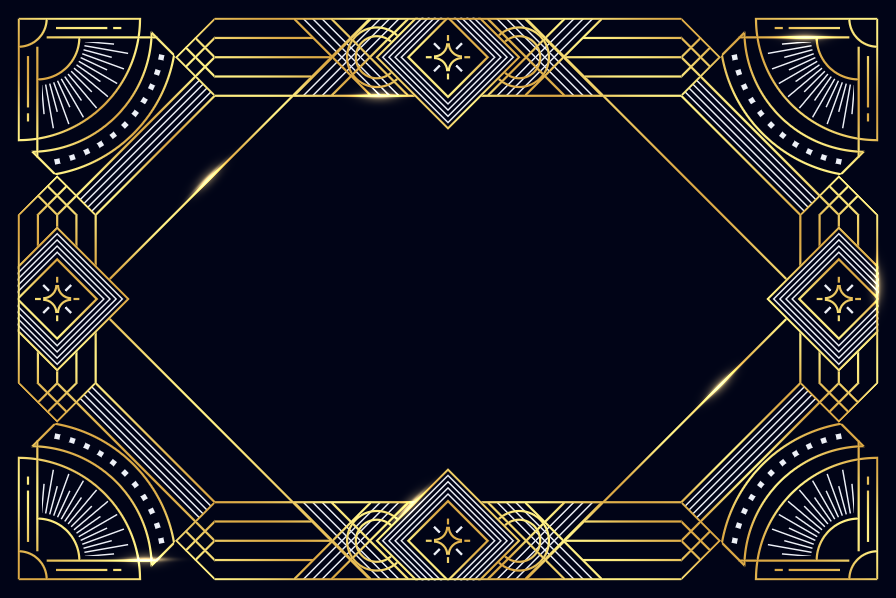
Write a Shadertoy shader that draws this background.

```glsl
// Art deco frame in gold and white line work on midnight blue.
// One quadrant is folded about its corner diagonal, so each ornament is
// written once with line distances; gleams are added unfolded on top.

const vec2  CANVAS    = vec2(768.0, 512.0);   // design units
const vec3  NIGHT     = vec3(0.003, 0.016, 0.09);
const vec3  GOLD_DEEP = vec3(0.86, 0.66, 0.27);
const vec3  GOLD_PALE = vec3(1.0, 0.94, 0.52);
const vec3  WHITE     = vec3(0.93, 0.94, 0.97);
const vec3  GLEAM     = vec3(1.0, 0.85, 0.5);
const float GOLD_W    = 0.95;                 // half widths of the lines
const float WHITE_W   = 0.62;
const float MARGIN    = 16.0;                 // outer frame line
const float AXIS      = 49.0;                 // middle of the border
const float PITCH     = 16.5;                 // spacing of border lines
const float BEND      = 184.0;                // where straight borders begin
const float DIAMOND   = 61.0;
const float FAN       = 32.0;                 // centre of the corner rays
const float BEADS     = 26.0;                 // centre of the beaded arc
const float DIAG      = 0.70710678;

// Gleam centre (x, y) and direction in quarter turns
const vec3 GLEAMS[7] = vec3[7](
    vec3(-206, 103, 0.5), vec3(233, -74, 0.5), vec3(-59, 174, 0),
    vec3(306, 224, 0), vec3(368, 11, 1), vec3(-259, -223, 0), vec3(-32, -176, 0.5));

float px;   // size of one pixel in design units

float inside(float d) { return clamp(d / px + 0.5, 0.0, 1.0); }
float between(float x, float lo, float hi) { return inside(x - lo) * inside(hi - x); }
float gold(float d)  { return inside(GOLD_W - abs(d)); }
float white(float d) { return inside(WHITE_W - abs(d)); }

// Signed distance to the nearest of the lines first + k * gap, k = 0..last
float lines(float x, float first, float gap, float last) {
    return x - first - gap * clamp(round((x - first) / gap), 0.0, last);
}

// Ink is (gold, white); layers join by maximum
vec2 cornerFan(vec2 c) {
    float g = gold(c.y - MARGIN) * between(c.x, MARGIN, 121.0);
    g = max(g, gold(c.y - FAN) * between(c.x, 40.0, 135.0));
    float r = length(c - MARGIN);
    float quarter = inside(c.y - MARGIN);
    g = max(g, max(gold(r - 24.0), gold(r - 104.0)) * quarter);
    g = max(g, gold(c.y - 24.0) * (between(c.x, 48.0, 92.0) + between(c.x, 97.0, 104.0)));

    // Rays of two lengths
    vec2 f = c - FAN;
    float rf = length(f), step_ = 1.5707963 / 18.0;
    float a = atan(f.y, f.x), k = round(a / step_);
    float reach = mod(k, 2.0) < 0.5 ? 79.0 : 66.0;
    float w = white(rf * sin(a - k * step_)) * between(rf, 41.0, reach)
            * inside(f.y - 4.0);
    g = max(g, gold(rf - 36.0) * inside(f.y));

    // Beaded arc with slanted ends
    vec2 b = c - BEADS;
    float rb = length(b), across = c.x - c.y;
    float ends = inside(102.0 - across);
    g = max(g, max(gold(rb - 104.0), gold(rb - 125.0)) * ends);
    g = max(g, gold((across - 102.0) * DIAG) * between(rb, 104.0, 125.0));
    float t = atan(b.y, b.x) - 0.7853982;
    float gap = 0.1165;
    vec2 bead = vec2(rb - 114.6, rb * (t - gap * round(t / gap)));
    w = max(w, inside(2.3 - max(abs(bead.x), abs(bead.y))) * inside(96.0 - across));
    return vec2(g, w);
}

vec2 border(vec2 c) {
    float v = abs(c.y - AXIS), sum = c.x + c.y, diff = c.x - c.y;
    // Straight lines; the inner three stop at the hatching
    float stop = v > 25.0 ? 400.0 : 285.0 - v;
    float g = gold(lines(v, 0.0, PITCH, 2.0)) * between(c.x, BEND, stop);
    // Lattice at the bend
    float lattice = inside(BEND - c.x) * inside(sum - 199.0) * inside(diff - 101.0);
    g = max(g, gold(lines(sum, 200.0, PITCH, 2.0) * DIAG) * lattice);
    g = max(g, gold(lines(diff, 102.0, PITCH, 2.0) * DIAG) * lattice);
    // Diagonal striped band
    float band = inside(102.0 - diff);
    g = max(g, gold(lines(sum, 233.0, 33.0, 1.0) * DIAG) * band);
    float w = white(lines(sum, 239.6, 6.6, 3.0) * DIAG) * band;
    // Crossed hatching and rings beside the diamond
    float strip = inside(33.0 - v);
    g = max(g, gold(lines(c.x - v, 285.0, 32.0, 1.0) * DIAG) * strip);
    g = max(g, gold(lines(c.x + v, 285.0, 32.0, 1.0) * DIAG) * strip);
    w = max(w, white(lines(c.x - v, 293.0, 8.0, 2.0) * DIAG) * strip);
    w = max(w, white(lines(c.x + v, 293.0, 8.0, 2.0) * DIAG) * strip);
    float ring = length(vec2(c.x - 323.0, v));
    g = max(g, max(gold(ring - 25.5), gold(ring - 18.0)));
    return vec2(g, w);
}

vec2 diamond(vec2 m, float r) {
    float g = max(gold((r - DIAMOND) * DIAG), gold((r - 34.0) * DIAG));
    float w = white(lines(r, 40.0, 5.3, 3.0) * DIAG);
    // Four-pointed star with dashes on its axes and diagonals
    float lo = min(m.x, m.y), hi = max(m.x, m.y);
    g = max(g, gold(length(m - 12.0) - 11.3) * inside(12.0 - hi));
    g = max(g, gold(lo) * between(hi, 14.0, 19.0));
    w = max(w, inside(1.0 - (hi - lo) * DIAG) * between(hi + lo, 14.0, 24.0));
    return vec2(g, w);
}

void mainImage(out vec4 fragColor, in vec2 fragCoord) {
    px = CANVAS.y / iResolution.y;
    vec2 p = (fragCoord / iResolution.xy - 0.5) * CANVAS;
    vec2 q = 0.5 * CANVAS - abs(p);                  // from the nearest corner
    vec2 c = q.x > q.y ? q : q.yx;                   // along, across the border
    float middle = q.x > q.y ? 0.5 * CANVAS.x : 0.5 * CANVAS.y;

    vec2 ink = max(cornerFan(c), border(c));
    float rhombus = gold((q.x + q.y - 333.0) * DIAG) * inside(q.y - MARGIN);
    ink.x = max(ink.x, rhombus);

    // Diamonds cover what lies behind them
    vec2 m = abs(c - vec2(middle, AXIS));
    float r = m.x + m.y;
    ink = mix(ink, diamond(m, r), inside((DIAMOND + 1.4 - r) * DIAG));
    ink.x = max(ink.x, gold(c.y - MARGIN) * inside(c.x - BEND));
    ink *= inside(c.y - MARGIN + GOLD_W);

    float sheen = 0.5 + 0.5 * sin(p.x * 0.031 + p.y * 0.043 + sin(p.x * 0.013));
    vec3 color = mix(NIGHT, WHITE, ink.y);
    color = mix(color, mix(GOLD_DEEP, GOLD_PALE, sheen), ink.x);

    for (int i = 0; i < 7; i++) {
        float a = GLEAMS[i].z * 1.5707963;
        vec2 d = p - GLEAMS[i].xy, dir = vec2(cos(a), sin(a));
        vec2 e = vec2(dot(d, dir), dir.x * d.y - dir.y * d.x);
        vec2 core = e / vec2(19.0, 1.8), halo = e / vec2(15.0, 5.5);
        color += GLEAM * (0.75 * exp(-dot(core, core)) + 0.38 * exp(-dot(halo, halo)));
    }
    fragColor = vec4(min(color, 1.0), 1.0);
}
```
